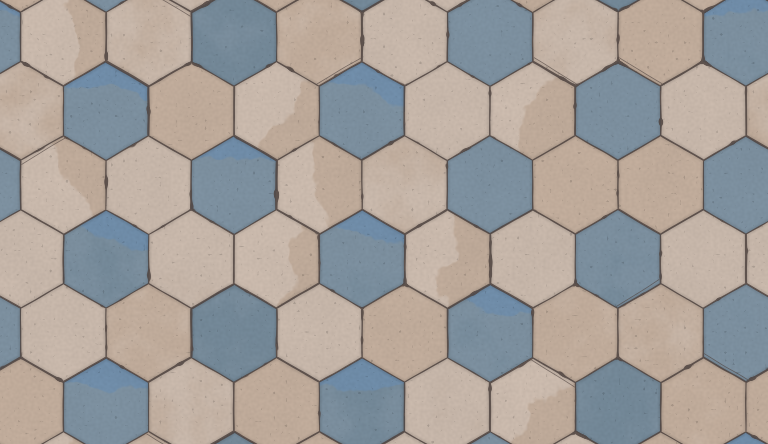
Write a Shadertoy shader that draws this pattern.

```glsl
const vec2 TILES = vec2(9.0, 6.0);      // tiles across, rows down
const float ROW_PITCH = 0.8660254;      // row spacing in tile widths
const float TAU = 6.2831853;

const vec3 PALE = vec3(0.775, 0.712, 0.662);
const vec3 TAN = vec3(0.748, 0.668, 0.602);
const vec3 BLUE = vec3(0.485, 0.560, 0.620);
const vec3 DEEP_BLUE = vec3(0.445, 0.525, 0.585);
const vec3 VIVID_BLUE = vec3(0.420, 0.545, 0.670);
const vec3 JOINT = vec3(0.310, 0.265, 0.250);

vec2 hash2(vec2 p) {
    vec3 h = fract(p.xyx * vec3(0.1031, 0.1030, 0.0973));
    h += dot(h, h.yzx + 33.33);
    return fract((h.xx + h.yz) * h.zy);
}

float cornerSlope(vec2 cell, vec2 offset, vec2 period) {
    float angle = TAU * hash2(mod(cell, period) + 7.0).x;
    return dot(vec2(cos(angle), sin(angle)), offset);
}

// Gradient noise that wraps after a whole number of cells
float noise(vec2 uv, vec2 period) {
    vec2 p = uv * period, i = floor(p), f = p - i;
    vec2 w = f * f * f * (f * (f * 6.0 - 15.0) + 10.0);
    vec2 e = vec2(1.0, 0.0);
    float low = mix(cornerSlope(i, f, period), cornerSlope(i + e, f - e, period), w.x);
    float high = mix(cornerSlope(i + e.yx, f - e.yx, period), cornerSlope(i + 1.0, f - 1.0, period), w.x);
    return mix(low, high, w.y);
}

float fbm(vec2 uv, vec2 period) {
    float sum = 0.0, gain = 1.0;
    for (int i = 0; i < 4; i++) {
        sum += gain * noise(uv, period);
        period *= 2.0;
        gain *= 0.5;
    }
    return sum;
}

// Offset from the centre of the nearest hexagon, one unit wide
vec2 hexOffset(vec2 q) {
    vec2 pitch = vec2(1.0, 2.0 * ROW_PITCH);
    vec2 a = q - pitch * floor(q / pitch + 0.5);
    vec2 s = q - 0.5 * pitch;
    vec2 b = s - pitch * floor(s / pitch + 0.5);
    return dot(a, a) < dot(b, b) ? a : b;
}

// Distance inward from the hexagon's border
float hexInset(vec2 p) {
    p = abs(p);
    return 0.5 - max(p.x, dot(p, vec2(0.5, ROW_PITCH)));
}

float lineMask(float dist, float halfWidth, float px) {
    return 1.0 - smoothstep(halfWidth - 0.6 * px, halfWidth + 0.6 * px, dist);
}

// Narrow tapering crack beside one slanted side
float sliver(vec2 p, vec2 rnd, float px) {
    float side = (rnd.x < 0.5 ? 1.0 : 2.0) + (rnd.y < 0.5 ? 0.0 : 3.0);
    float angle = side * TAU / 6.0 + 0.08 * (rnd.x - 0.5);
    float inset = 0.5 - dot(p, vec2(cos(angle), sin(angle)));
    return lineMask(abs(inset - 0.04), 0.005, px);
}

vec3 creamTile(vec2 p, vec2 rnd, vec2 rnd2, float cloud, float px) {
    float tone = smoothstep(0.30, 0.65, rnd.x + 0.22 * cloud);
    vec3 color = mix(TAN, PALE, tone);

    // Damp patch with a ragged outline
    float angle = rnd2.y * 1.6 - 0.8;
    float reach = dot(p, vec2(cos(angle), sin(angle))) + 0.24 * cloud;
    float patchMask = smoothstep(-0.012 - px, 0.012 + px, reach - 0.22 * rnd.y);
    vec3 stained = mix(PALE * 1.015, TAN * 0.99, patchMask);
    return mix(color, stained, step(rnd2.x, 0.32));
}

vec3 blueTile(vec2 p, vec2 rnd, vec2 rnd2, float cloud) {
    vec3 color = mix(BLUE, DEEP_BLUE, smoothstep(0.45, 0.95, rnd.x + 0.45 * cloud));
    float reach = dot(p, vec2(0.5 * rnd.y - 0.1, 1.0)) + 0.18 * cloud;
    return mix(color, VIVID_BLUE, 0.75 * step(rnd2.x, 0.35) * smoothstep(0.24, 0.28, reach));
}

void mainImage(out vec4 fragColor, in vec2 fragCoord) {
    vec2 uv = fragCoord / iResolution.xy;
    float px = TILES.x / iResolution.x;
    float cloud = fbm(uv, vec2(18.0, 10.0));
    float wear = noise(uv, vec2(54.0, 31.0));

    // Hexagonal layout with slightly uneven sides
    vec2 q = uv * TILES * vec2(1.0, ROW_PITCH) - vec2(0.242, 0.5 * ROW_PITCH);
    q += 0.007 * vec2(noise(uv, vec2(27.0, 16.0)), noise(uv.yx, vec2(16.0, 27.0)));
    vec2 p = hexOffset(q);
    vec2 center = q - p;
    float row = floor(center.y / ROW_PITCH + 0.5);
    float column = floor(center.x + 0.25);
    vec2 id = mod(vec2(column, row), TILES);
    vec2 rnd = hash2(id + 11.0), rnd2 = hash2(id + 43.0);
    bool isBlue = abs(mod(column - mod(row, 2.0), 3.0) - 1.0) < 0.5;

    // Glazed faces, grain and pits
    vec3 color = isBlue ? blueTile(p, rnd, rnd2, cloud) : creamTile(p, rnd, rnd2, cloud, px);
    float pits = smoothstep(0.38, 0.58, noise(uv, vec2(189.0, 109.0)));
    color *= 1.0 + 0.018 * cloud + 0.035 * noise(uv, vec2(225.0, 130.0)) - 0.13 * pits;

    // Misfitted joints, worn edges and chips
    vec2 shift = 0.016 * (hash2(id + 71.0) - 0.5);
    float inset = min(hexInset(p), hexInset(p - shift));
    float chips = 0.018 * smoothstep(0.25, 0.60, wear);
    color *= 1.0 - 0.10 * (1.0 - smoothstep(0.0, 0.05, inset));
    float joint = lineMask(inset, 0.0075 + 0.003 * wear + chips, px);
    float crack = step(hash2(id + 97.0).x, 0.16) * sliver(p, rnd2.yx, px);
    color = mix(color, JOINT, max(0.85 * joint, 0.6 * crack));

    fragColor = vec4(color, 1.0);
}
```
